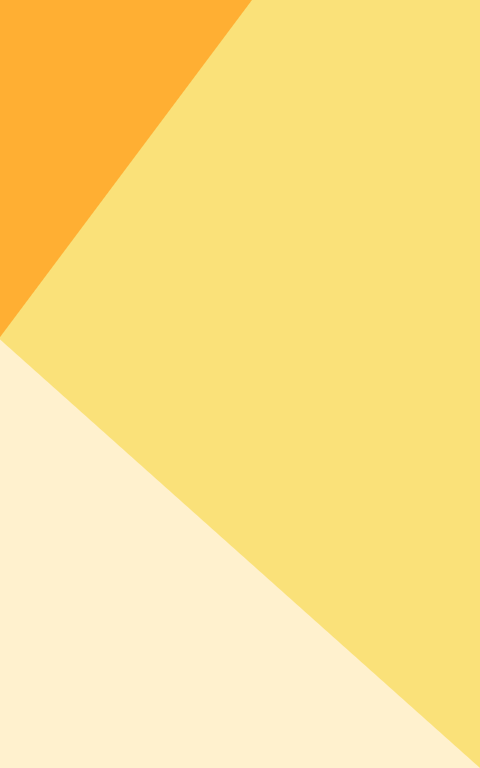
Give the GLSL for this background, as a Shadertoy shader.

```glsl
#define YELLOW vec3(0.980, 0.882, 0.475)
#define CREAM  vec3(1.000, 0.945, 0.808)
#define ORANGE vec3(1.000, 0.686, 0.200)
#define ORANGE_LEFT  0.561  // height where the orange edge meets the left side
#define ORANGE_TOP   0.525  // position where it meets the top
#define CREAM_LEFT   0.558  // height where the cream edge meets the left side
#define CREAM_BOTTOM 1.000  // position where it meets the bottom

// Signed distance to the line from a to b, positive on its left side
float leftOf(vec2 p, vec2 a, vec2 b) {
    vec2 dir = normalize(b - a);
    return dot(p - a, vec2(-dir.y, dir.x));
}

// Smooth coverage of a half plane, one pixel wide
float coverage(float dist, float pixel) {
    return clamp(dist / pixel + 0.5, 0.0, 1.0);
}

void mainImage(out vec4 fragColor, in vec2 fragCoord) {
    // Canvas height is one unit
    float pixel = 1.0 / iResolution.y;
    vec2 p = fragCoord * pixel;
    vec2 canvas = vec2(iResolution.x * pixel, 1.0);

    // Diagonal corner fields
    float orange = leftOf(p, vec2(0.0, ORANGE_LEFT) * canvas, vec2(ORANGE_TOP, 1.0) * canvas);
    float cream = leftOf(p, vec2(CREAM_BOTTOM, 0.0) * canvas, vec2(0.0, CREAM_LEFT) * canvas);

    // Layer the corners over the yellow ground
    vec3 color = YELLOW;
    color = mix(color, ORANGE, coverage(orange, pixel));
    color = mix(color, CREAM, coverage(cream, pixel));
    fragColor = vec4(color, 1.0);
}
```
